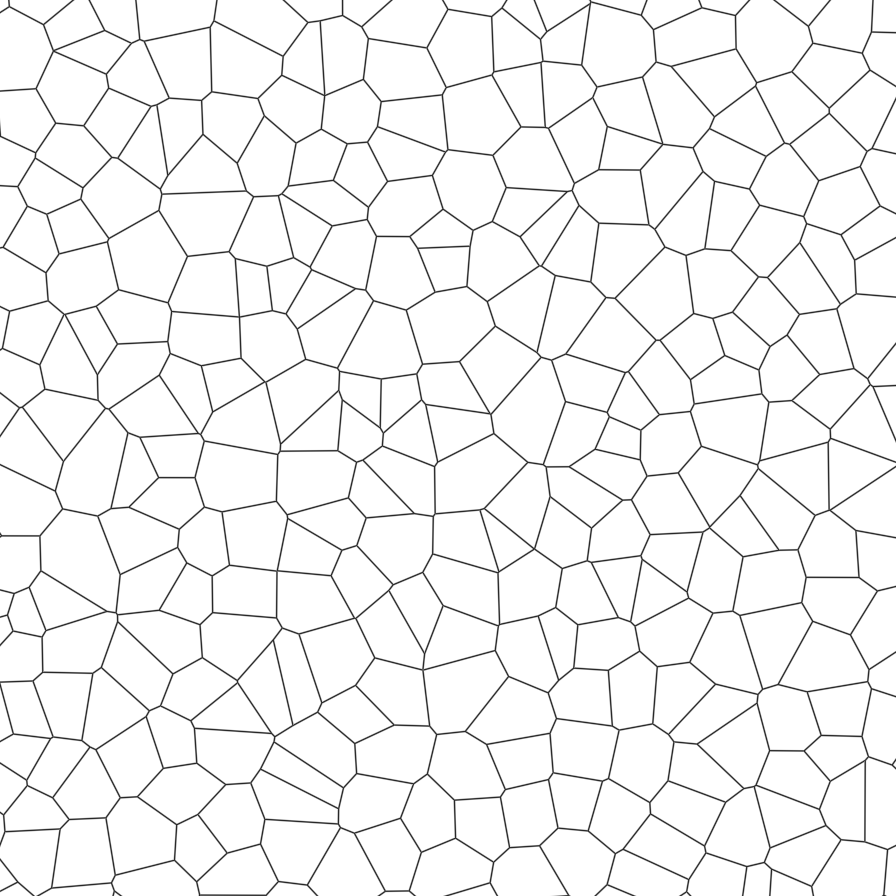
Give the GLSL for this pattern, as a Shadertoy shader.

```glsl
// Thin black Voronoi cell outlines on white, from a fully jittered grid of seeds.

const float CELLS = 16.5;   // cells across the canvas height

// Integer hash: one random point in the unit square per grid cell
vec2 hash2(ivec2 cell) {
    uvec2 v = uvec2(cell + 64) * 1664525u + 1013904223u;
    v.x += v.y * 1664525u;
    v.y += v.x * 1664525u;
    v ^= v >> 16u;
    v.x += v.y * 1664525u;
    v.y += v.x * 1664525u;
    v ^= v >> 16u;
    return vec2(v & 0xffffu) / 65536.0;
}

// Distance from p to the closest border between Voronoi cells
float borderDistance(vec2 p) {
    ivec2 home = ivec2(floor(p));

    // Nearest seed
    ivec2 nearestCell = home;
    vec2 toNearest = vec2(8.0);
    for (int y = -2; y <= 2; y++)
    for (int x = -2; x <= 2; x++) {
        ivec2 cell = home + ivec2(x, y);
        vec2 toSeed = vec2(cell) + hash2(cell) - p;
        if (dot(toSeed, toSeed) < dot(toNearest, toNearest)) {
            toNearest = toSeed;
            nearestCell = cell;
        }
    }

    // Closest bisector between that seed and its neighbours
    float border = 8.0;
    for (int y = -2; y <= 2; y++)
    for (int x = -2; x <= 2; x++) {
        if (x == 0 && y == 0) continue;
        ivec2 cell = nearestCell + ivec2(x, y);
        vec2 toSeed = vec2(cell) + hash2(cell) - p;
        vec2 across = toSeed - toNearest;
        float gap = max(length(across), 1e-4);
        border = min(border, dot(0.5 * (toSeed + toNearest), across / gap));
    }
    return border;
}

void mainImage(out vec4 fragColor, in vec2 fragCoord) {
    vec2 uv = fragCoord / iResolution.y;
    float d = borderDistance(uv * CELLS) / CELLS;

    // Line coverage, filtered over about one pixel
    float halfWidth = 0.0007;
    float soft = 0.95 / iResolution.y;
    float ink = smoothstep(-soft, soft, d + halfWidth)
              - smoothstep(-soft, soft, d - halfWidth);

    fragColor = vec4(vec3(1.0 - ink), 1.0);
}
```
